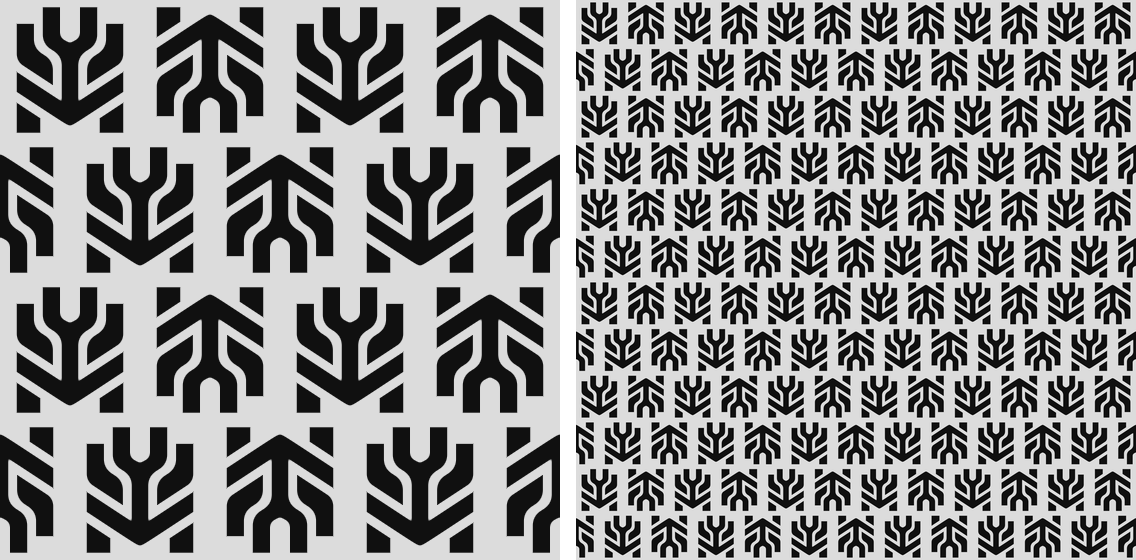
Left, the tile; right, the same tile 3 across and 3 down.
Give the GLSL for this pattern, as a WebGL 1 fragment shader.

```glsl
precision highp float;
// Staggered rows of black branching chevron motifs, alternately upright and flipped, on pale grey.

uniform vec2 u_resolution;

const float SLANT = 0.66;        // rise per unit of width on every diagonal
const float SLANT_NORM = 0.8346; // turns vertical offsets into distances

float smoothMin(float a, float b, float k) {
  float h = max(k - abs(a - b), 0.0) / k;
  return min(a, b) - h * h * k * 0.25;
}

float smoothMax(float a, float b, float k) {
  return -smoothMin(-a, -b, k);
}

// Positive above the diagonal that crosses the axis at the given height.
float aboveDiagonal(float lift, float height) {
  return SLANT_NORM * (lift - height);
}

// Signed distance to the upright motif; p.x is measured from its axis,
// p.y from the cell floor, with 192 units to a cell.
float motif(vec2 p) {
  float x = abs(p.x);
  float lift = p.y - SLANT * sqrt(x * x + 13.0); // softened at the axis

  // Square feet with slanted tops
  float foot = max(abs(x - 56.9) - 16.1, aboveDiagonal(lift, 2.8));
  foot = max(foot, 10.0 - p.y);

  // Broad chevron
  float chevron = max(x - 73.0, SLANT_NORM * abs(lift - 31.4) - 11.4);

  // Trunk widening into two prongs around a pointed gap
  float trunk = smoothMin(x - 11.3, -aboveDiagonal(lift, 107.1), 11.0);
  trunk = smoothMax(trunk, x - 37.3, 11.0);
  float gap = smoothMax(x - 13.7, -aboveDiagonal(lift, 131.5), 6.0);
  trunk = max(max(trunk, -gap), p.y - 182.0);
  trunk = max(trunk, -aboveDiagonal(lift, 31.4));

  // Cranked side branch
  float branch = smoothMin(49.5 - x, aboveDiagonal(lift, 93.0), 11.0);
  branch = smoothMax(branch, 23.5 - x, 11.0);
  float outerEdge = smoothMax(x - 73.0, -aboveDiagonal(lift, 59.6), 9.0);
  branch = max(max(branch, outerEdge), p.y - 159.3);

  return min(min(foot, branch), smoothMin(chevron, trunk, 4.0));
}

void main() {
  // Four by four cells, every other row shifted by half a cell
  vec2 grid = gl_FragCoord.xy / u_resolution * 4.0;
  float row = floor(grid.y);
  grid.x += 0.5 * (1.0 - mod(row, 2.0));
  vec2 local = (fract(grid) - vec2(0.5, 0.0)) * 192.0;

  // Neighbours alternate between upright and flipped
  if (mod(floor(grid.x) + row, 2.0) < 0.5) local.y = 192.0 - local.y;

  float pixel = 768.0 / min(u_resolution.x, u_resolution.y);
  float paper = clamp(0.5 + motif(local) / pixel, 0.0, 1.0);
  gl_FragColor = vec4(mix(vec3(0.063), vec3(0.863), paper), 1.0);
}
```
